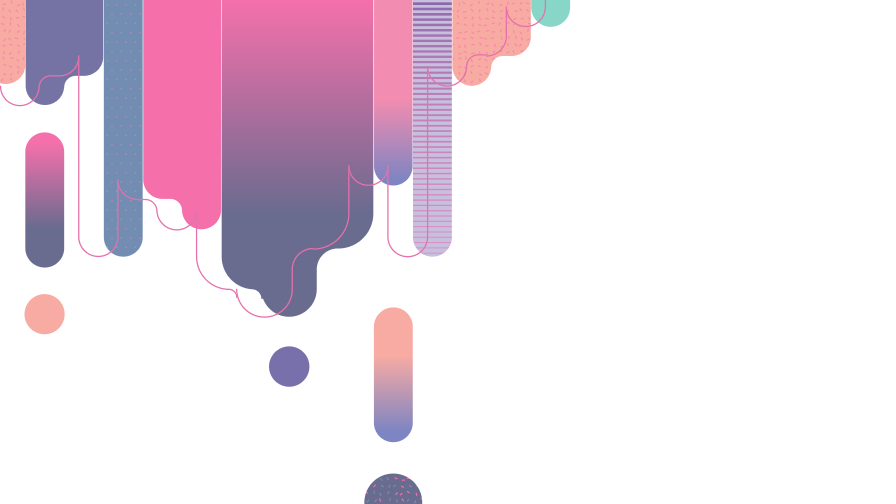
Give the GLSL for this background, as a Shadertoy shader.

```glsl
const float CANVAS_HEIGHT = 432.0;   // design units, so 16:9 is 768 wide
const float LINE_HALF_WIDTH = 0.55;
const float STRIPE_SPACING = 4.55;
const float SPECK_SPACING = 6.0;
const vec3 WHITE = vec3(1.0);
const vec3 PINK = vec3(0.96, 0.44, 0.67);
const vec3 ROSE = vec3(0.95, 0.55, 0.69);
const vec3 SLATE = vec3(0.41, 0.42, 0.56);
const vec3 PURPLE = vec3(0.46, 0.45, 0.64);
const vec3 VIOLET = vec3(0.47, 0.44, 0.67);
const vec3 PERIWINKLE = vec3(0.49, 0.52, 0.76);
const vec3 BLUE = vec3(0.45, 0.55, 0.70);
const vec3 PEACH = vec3(0.97, 0.67, 0.64);
const vec3 LAVENDER = vec3(0.78, 0.75, 0.87);
const vec3 TEAL = vec3(0.53, 0.84, 0.78);
const vec3 LINE_PINK = vec3(0.90, 0.44, 0.67);

// Half circles open at the top: centre, radius
const vec3 CUPS[8] = vec3[8](
    vec3(17, 74, 16.5), vec3(84.3, 203, 16.8), vec3(151.5, 180, 17), vec3(226.7, 248, 23.8),
    vec3(315.8, 142, 16.8), vec3(349.5, 203, 17), vec3(383.2, 57, 16.7), vec3(450.7, 6, 16.7));
// Quarter circles: centre, radius signed by left/right, up (-1) or down (1)
const vec4 BENDS[10] = vec4[10](
    vec4(43.5, 75, -10, -1), vec4(51, 48.5, 16.5, 1), vec4(118, 154, -17, 1),
    vec4(124.5, 181, 10, -1), vec4(196.5, 220, -28, 1), vec4(196, 255, 7, -1),
    vec4(268.5, 231, -18, -1), vec4(268.5, 183, 30.5, 1), vec4(410, 57, -10, -1),
    vec4(417, 31, 17, 1));
// Straight runs: start, end
const vec4 RUNS[12] = vec4[12](
    vec4(67.5, 48, 67.5, 203), vec4(101, 154, 101, 203), vec4(168.5, 180, 168.5, 220),
    vec4(250.5, 231, 250.5, 248), vec4(299, 142, 299, 183), vec4(332.5, 142, 332.5, 203),
    vec4(366.5, 57, 366.5, 203), vec4(434, 6, 434, 31), vec4(467.5, -9, 467.5, 6),
    vec4(43.5, 65, 51, 65), vec4(118, 171, 124.5, 171), vec4(410, 47, 417, 47));

float hash(vec2 p) { return fract(sin(dot(p, vec2(127.1, 311.7))) * 43758.5); }

float ramp(float a, float b, float x) { return clamp((x - a) / (b - a), 0.0, 1.0); }

void paint(inout vec3 base, vec3 color, float dist) {
    float pixel = CANVAS_HEIGHT / iResolution.y;
    base = mix(base, color, clamp(0.5 - dist / pixel, 0.0, 1.0));
}

float roundedBox(vec2 p, vec2 low, vec2 high, float r) {
    vec2 q = abs(p - 0.5 * (low + high)) - 0.5 * (high - low) + r;
    return length(max(q, 0.0)) + min(max(q.x, q.y), 0.0) - r;
}

// Strip hanging from above the canvas: left, right, bottom, corner radius
float strip(vec2 p, vec4 s) {
    return roundedBox(p, vec2(s.x, -90.0), s.yz, s.w);
}

// Hollow corner between a column and a shelf
float fillet(vec2 p, vec2 corner, float side, float r) {
    vec2 q = (p - corner) * vec2(side, 1.0);
    float square = max(max(q.x, q.y) - r, -2.0 - min(q.x, q.y));
    return max(square, r - length(q - r));
}

// Shelf and longer column, joined on one side of the column
float drip(vec2 p, vec4 shelf, vec4 column, float side, float r) {
    vec2 corner = vec2(side > 0.0 ? column.y : column.x, shelf.z);
    return min(min(strip(p, shelf), strip(p, column)), fillet(p, corner, side, r));
}

// Short strokes, one per jittered cell
float specks(vec2 p, float spacing) {
    vec2 cell = floor(p / spacing);
    float angle = 6.283 * hash(cell);
    vec2 jitter = vec2(hash(cell + 7.3), hash(cell + 19.1)) - 0.5;
    vec2 q = p - (cell + 0.5 + 0.45 * jitter) * spacing;
    vec2 along = vec2(cos(angle), sin(angle));
    return length(q - along * clamp(dot(q, along), -0.9, 0.9)) - 0.5;
}

float dots(vec2 p, float spacing) {
    p.x += 0.5 * spacing * mod(floor(p.y / spacing), 2.0);
    return length(mod(p, spacing) - 0.5 * spacing) - 0.55;
}

float outline(vec2 p) {
    float d = 1e4;
    for (int i = 0; i < 8; i++) {
        vec2 q = p - CUPS[i].xy;
        float r = CUPS[i].z;
        d = min(d, q.y > 0.0 ? abs(length(q) - r) : length(vec2(abs(q.x) - r, q.y)));
    }
    for (int i = 0; i < 10; i++) {
        vec2 q = (p - BENDS[i].xy) * vec2(sign(BENDS[i].z), BENDS[i].w);
        if (min(q.x, q.y) >= 0.0) d = min(d, abs(length(q) - abs(BENDS[i].z)));
    }
    for (int i = 0; i < 12; i++)
        d = min(d, length(p - clamp(p, min(RUNS[i].xy, RUNS[i].zw), max(RUNS[i].xy, RUNS[i].zw))));
    return d - LINE_HALF_WIDTH;
}

void mainImage(out vec4 fragColor, in vec2 fragCoord) {
    // y runs downward from the top edge
    vec2 p = vec2(fragCoord.x, iResolution.y - fragCoord.y) * CANVAS_HEIGHT / iResolution.y;
    vec3 color = WHITE;

    // Textured fills
    vec3 speckled = PEACH, dotted = BLUE, starry = SLATE, striped = LAVENDER;
    paint(speckled, mix(PEACH, PINK, 0.6), specks(p, SPECK_SPACING));
    paint(dotted, mix(BLUE, ROSE, 0.55), dots(p, 8.0));
    vec3 starColor = hash(floor(p / SPECK_SPACING) + 3.7) > 0.5 ? PINK : BLUE;
    paint(starry, starColor, specks(p, SPECK_SPACING));
    float fade = ramp(0.0, 215.0, p.y);
    float stripe = abs(mod(p.y - 0.9, STRIPE_SPACING) - 0.5 * STRIPE_SPACING) - mix(1.15, 0.4, fade);
    paint(striped, mix(vec3(0.50, 0.39, 0.65), vec3(0.87, 0.56, 0.76), sqrt(fade)), stripe);

    // Hanging strips, left to right
    paint(color, speckled, strip(p, vec4(-12, 21.7, 72, 16.8)));
    paint(color, PURPLE, drip(p, vec4(22, 88.5, 65, 16.5), vec4(22, 55, 90, 16.5), 1.0, 10.0));
    paint(color, dotted, strip(p, vec4(89, 122.3, 220, 16.6)));
    paint(color, PINK, drip(p, vec4(122.8, 189.5, 170.5, 16.5), vec4(156, 189.5, 196.5, 16.7), -1.0, 10.0));
    float bigDrip = drip(p, vec4(190, 260, 248, 28), vec4(224, 271.5, 271.5, 23.7), -1.0, 8.0);
    bigDrip = min(bigDrip, drip(p, vec4(230, 320, 213, 30), vec4(224, 271.5, 271.5, 23.7), 1.0, 18.0));
    paint(color, mix(PINK, SLATE, ramp(0.0, 185.0, p.y)), bigDrip);
    paint(color, mix(ROSE, PERIWINKLE, ramp(85.0, 155.0, p.y)), strip(p, vec4(320.6, 353.6, 159, 16.5)));
    paint(color, striped, strip(p, vec4(354, 387.3, 220, 16.6)));
    paint(color, speckled, drip(p, vec4(387.8, 455, 48, 16.5), vec4(387.8, 421, 73.5, 16.6), 1.0, 10.0));
    paint(color, TEAL, strip(p, vec4(455.3, 488.7, 23, 16.7)));

    // Loose capsules and discs
    paint(color, mix(PINK, SLATE, ramp(122.0, 196.0, p.y)), roundedBox(p, vec2(21.7, 113.5), vec2(55, 229.3), 16.6));
    paint(color, mix(PEACH, PERIWINKLE, ramp(305.0, 370.0, p.y)), roundedBox(p, vec2(320.5, 263.5), vec2(353.8, 379), 16.6));
    paint(color, PEACH, length(p - vec2(38.2, 269.3)) - 17.2);
    paint(color, VIOLET, length(p - vec2(247.9, 314.2)) - 17.3);
    paint(color, starry, length(p - vec2(337.1, 430.7)) - 24.8);

    paint(color, LINE_PINK, outline(p));
    fragColor = vec4(color, 1.0);
}
```
